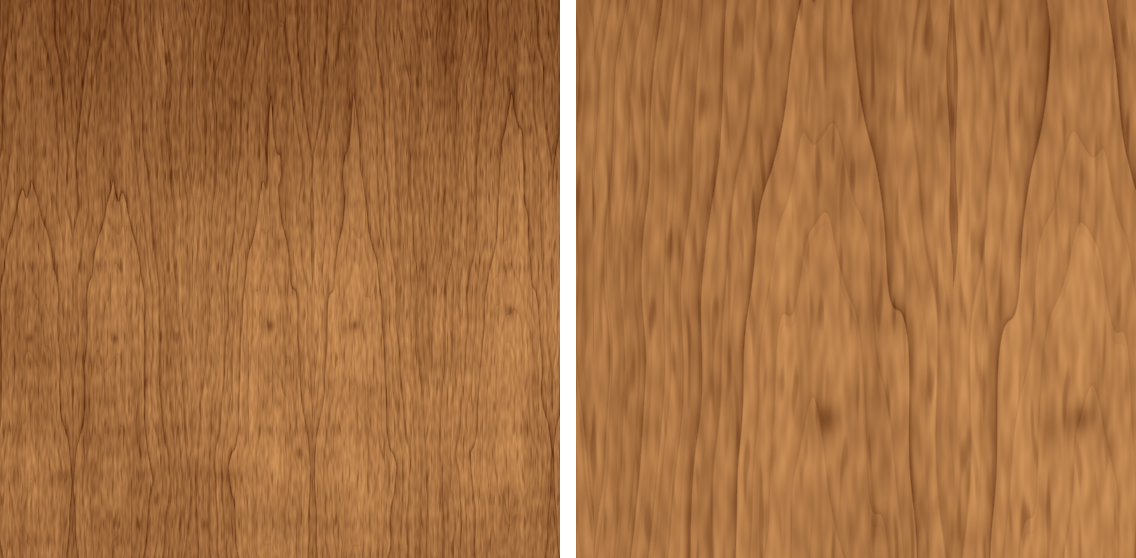
Left: the whole. Right: its middle third, enlarged.
Write a Shadertoy shader that draws this texture.

```glsl
// Book-matched wood veneer: mirrored leaves, each with nested cathedral arches
// that run out into straight grain. A warped height field is cut into growth
// rings, then fibres, pores, knots and soft lighting are layered on top.

const float LEAF_WIDTH = 0.215;
const float FIRST_SEAM = 0.13;
const float HEART_X = 0.072;
const float HEART_Y = 0.15;
const vec3 DARK_WOOD = vec3(0.41, 0.225, 0.10);
const vec3 LIGHT_WOOD = vec3(0.77, 0.54, 0.325);

float hash(float n) {
    return fract(sin(n * 91.37) * 4375.85);
}

vec2 gradientAt(vec2 cell) {
    float h = fract(sin(dot(cell, vec2(127.1, 311.7))) * 4375.85);
    float angle = 6.2832 * h;
    return vec2(cos(angle), sin(angle));
}

// Gradient noise, about -0.7 to 0.7
float noise(vec2 p) {
    vec2 i = floor(p), f = fract(p);
    vec2 s = f * f * f * (f * (f * 6.0 - 15.0) + 10.0);
    vec2 e = vec2(0.0, 1.0);
    float low = mix(dot(gradientAt(i), f),
                    dot(gradientAt(i + e.yx), f - e.yx), s.x);
    float high = mix(dot(gradientAt(i + e.xy), f - e.xy),
                     dot(gradientAt(i + e.yy), f - e.yy), s.x);
    return mix(low, high, s.y);
}

// Mirrored leaf: x = distance from seam, y = height, z = seed of the leaf
vec3 leafCoords(vec2 uv) {
    float x = uv.x - FIRST_SEAM + LEAF_WIDTH;
    float pair = floor(x / (2.0 * LEAF_WIDTH));
    float offset = mod(x, 2.0 * LEAF_WIDTH) - LEAF_WIDTH;
    float seed = 0.3 * pair + 0.06 * step(0.0, offset);
    return vec3(abs(offset), uv.y - 0.025 * (pair - 0.5), seed);
}

// Height field whose contours are the growth rings
float growthField(vec2 p, float seed) {
    vec2 q = p + vec2(0.0, 0.1 * seed);
    float u = abs(p.x - HEART_X + 0.018 * noise(q * vec2(5.0, 4.0) + seed)
                  + 0.006 * noise(q * vec2(18.0, 13.0) + 7.0));
    float rise = abs(p.y - HEART_Y);
    float field = rise / (1.0 + 0.4 * rise) + 130.0 * u * u / (1.0 + 6.0 * u);
    field += 0.10 * noise(q * vec2(14.0, 5.0) + seed + 3.0);
    field += 0.05 * noise(q * vec2(75.0, 7.0) + 11.0);
    return field;
}

// Dark line at each ring start, fading outward; slope is rings per canvas unit
float ringShade(float t, float slope, float pixel, float lineWidth) {
    float f = fract(t);
    float aa = clamp(1.5 * slope * pixel, 0.005, 0.5);
    float strength = mix(0.3, 1.0, hash(floor(t)));
    float nextStrength = mix(0.3, 1.0, hash(floor(t) + 1.0));
    float line = strength * exp(-f / max(slope * lineWidth, 0.01));
    float body = 0.35 * strength * exp(-3.0 * f);
    float lead = nextStrength * smoothstep(1.0 - aa, 1.0, f);
    float visible = 1.0 - smoothstep(0.25, 0.6, slope * pixel);
    return visible * max(line + body, lead);
}

float spot(vec2 p, vec2 center, vec2 radius) {
    vec2 q = (p - center) / radius;
    return exp(-dot(q, q));
}

// Long fibres, fine grain and short dark pores
float fibreTone(vec2 p) {
    float bands = noise(p * vec2(38.0, 1.6));
    float fibres = noise(p * vec2(110.0, 6.0) + 5.0);
    float grain = noise(p * vec2(240.0, 45.0) + 9.0);
    float pores = smoothstep(0.18, 0.5, noise(p * vec2(210.0, 24.0) + 21.0));
    return 0.20 * bands + 0.20 * fibres + 0.28 * grain - 0.26 * pores;
}

// Broad light: dim at the top and left, warmest right of the middle
float lightTone(vec2 uv) {
    float glow = spot(uv, vec2(0.68, 0.36), vec2(0.65, 0.5));
    return 0.36 * glow - 0.20 * smoothstep(0.5, 1.05, uv.y) - 0.17;
}

void mainImage(out vec4 fragColor, in vec2 fragCoord) {
    vec2 uv = fragCoord / iResolution.y;
    float pixel = 1.0 / iResolution.y;
    vec3 leaf = leafCoords(uv);
    vec2 p = leaf.xy;

    // Growth rings, with a fainter set between the main ones
    float field = growthField(p, leaf.z);
    vec2 e = vec2(0.5 * pixel, 0.0);
    vec2 slopes = vec2(growthField(p + e, leaf.z) - growthField(p - e, leaf.z),
                       growthField(p + e.yx, leaf.z) - growthField(p - e.yx, leaf.z));
    float slope = length(slopes) / pixel;
    float rings = ringShade(6.0 * field + 0.15, 6.0 * slope, pixel, 0.0024);
    float fineRings = ringShade(11.4 * field + 0.6, 11.4 * slope, pixel, 0.0016);

    // Combine the wood tone
    float tone = 0.70 + lightTone(uv) + fibreTone(uv);
    tone -= 0.34 * rings + 0.14 * fineRings;
    tone += 0.13 * (1.0 - smoothstep(0.03, 0.06, field));
    tone += 0.16 * noise(uv * vec2(7.0, 24.0) + 2.0) * smoothstep(0.9, 0.1, uv.y);
    tone += 0.16 * noise(uv * vec2(5.0, 3.0) + 14.0);

    // Knots at the heart of each leaf, and the joint between leaves
    vec2 knot = vec2(HEART_X + 0.004, 0.405);
    tone -= 0.38 * spot(p, knot, vec2(0.006, 0.008));
    tone -= 0.14 * spot(p, knot, vec2(0.02, 0.015));
    tone -= 0.16 * exp(-p.x / 0.003) * smoothstep(0.7, 0.2, uv.y);

    vec3 color = mix(DARK_WOOD, LIGHT_WOOD, clamp(tone, -0.25, 1.1));
    fragColor = vec4(color, 1.0);
}
```
